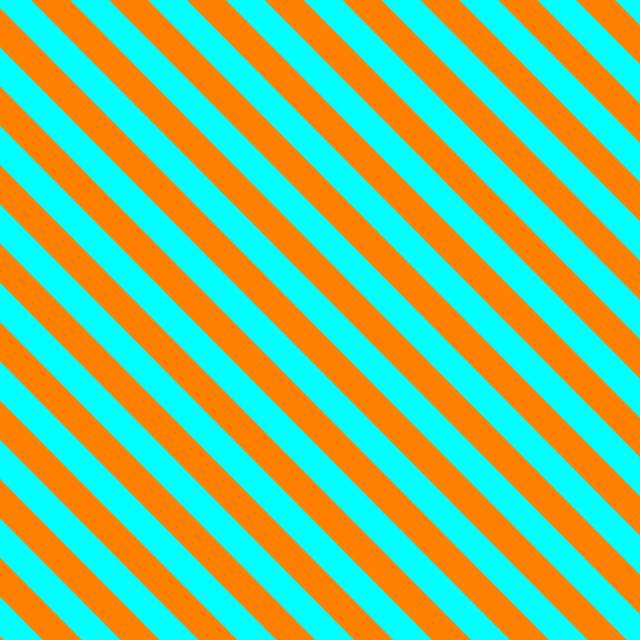
Write a Shadertoy shader that draws this pattern.

```glsl
// Signed distance to evenly spaced bands; frequency is in cycles per canvas side
float stripeDistance(vec2 p, vec2 frequency, float phase) {
    float cycle = fract(dot(p, frequency) + phase);
    return (abs(cycle - 0.5) - 0.25) / length(frequency);
}

void mainImage(out vec4 fragColor, in vec2 fragCoord) {
    vec2 uv = fragCoord / iResolution.xy;
    vec3 cyan = vec3(0.0, 1.0, 1.0);
    vec3 orange = vec3(1.0, 0.5, 0.0);

    // Diagonal stripes falling to the right, slightly off 45 degrees
    float d = stripeDistance(uv, vec2(8.22, 8.15), 0.70);

    // Soft edge, never thinner than a pixel
    float softness = max(0.0022, 0.75 / iResolution.y);
    vec3 color = mix(orange, cyan, smoothstep(-softness, softness, d));

    fragColor = vec4(color, 1.0);
}
```
